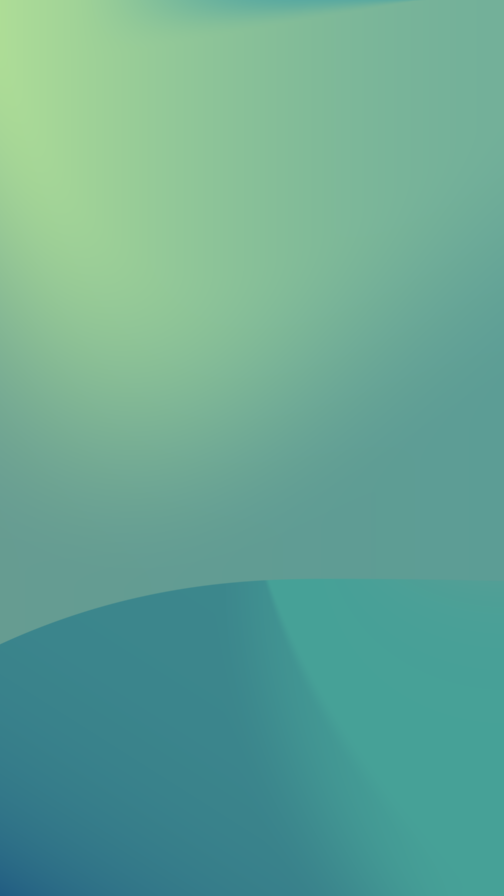
This background is drawn by a Shadertoy shader. Its source:

```glsl
// Soft green gradient sky above a teal hill split by a curved fold.
#define LEAF vec3(0.68, 0.865, 0.59)
#define SAGE vec3(0.45, 0.69, 0.60)
#define HAZE_LEFT vec3(0.40, 0.61, 0.57)
#define HAZE_RIGHT vec3(0.36, 0.615, 0.585)
#define BAND vec3(0.34, 0.66, 0.63)
#define SLATE vec3(0.237, 0.53, 0.55)
#define DEEP vec3(0.13, 0.36, 0.51)
#define TEAL vec3(0.275, 0.63, 0.592)
#define HILL_TOP 0.354
#define FOLD_X 0.528

// Light from the upper left, cut by a wide diagonal shade.
vec3 skyColor(vec2 p) {
    float away = 1.0 - p.x;
    vec3 lit = mix(LEAF, SAGE, 1.0 - pow(away, 1.5));
    vec3 haze = mix(HAZE_LEFT, HAZE_RIGHT, p.x);
    float ridge = p.y - (0.42 + 0.41 * p.x);
    float shadeEnd = -0.28 + 0.23 * pow(away, 3.0);
    float shadeStart = 0.05 + 0.50 * pow(away, 4.0);
    vec3 color = mix(haze, lit, smoothstep(shadeEnd, shadeStart, ridge));

    // Thin band along the top, blurring toward the left.
    float reach = 0.82 - p.x;
    float blur = 0.002 + 0.06 * max(reach, 0.0);
    float edge = 1.0 - 0.045 * reach;
    float band = smoothstep(-blur, blur, p.y - edge);
    return mix(color, BAND, band * smoothstep(0.12, 0.62, p.x));
}

// Dark left face and bright right face meeting at the fold.
vec3 hillColor(vec2 p) {
    float corner = exp(-(3.2 * p.x + 9.0 * p.y));
    vec3 dark = mix(SLATE, DEEP, corner);
    float depth = max(HILL_TOP - p.y, 0.0);
    float side = p.x - (FOLD_X + 0.55 * depth + 1.6 * depth * depth);
    float glow = smoothstep(-(0.10 + 0.7 * depth), 0.01, side);
    float blur = 0.006 + 0.1 * depth;
    float crease = smoothstep(-blur, blur, side);
    float sharpness = 0.65 * (1.0 - depth / HILL_TOP);
    vec3 color = mix(dark, TEAL, mix(glow, crease, sharpness));

    // Pale haze at the upper right shoulder.
    float haze = crease * smoothstep(0.6, 1.0, p.x) * exp(-22.0 * depth);
    return mix(color, HAZE_RIGHT, 0.6 * haze);
}

void mainImage(out vec4 fragColor, in vec2 fragCoord) {
    vec2 p = fragCoord / iResolution.xy;
    float pixel = 1.0 / iResolution.y;

    // The hill rises from the left and levels off.
    float crest = HILL_TOP - 0.197 * pow(max(0.65 - p.x, 0.0), 2.3)
                - 0.02 * pow(max(p.x - 0.65, 0.0), 2.0);
    float hill = smoothstep(pixel, -pixel, p.y - crest);
    fragColor = vec4(mix(skyColor(p), hillColor(p), hill), 1.0);
}
```
